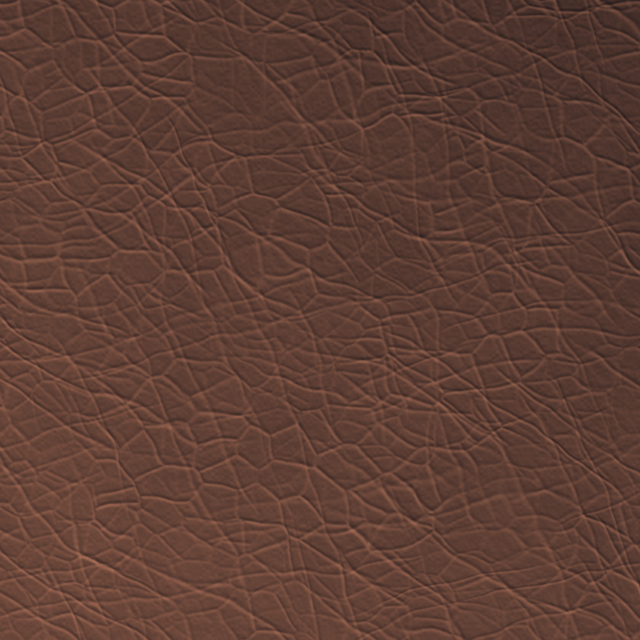
Write a Shadertoy shader that draws this texture.

```glsl
// Brown grained leather: crossing creases and pebbled cells under a raking light.

const vec3  BASE_COLOR    = vec3(0.371, 0.247, 0.206);
const vec3  TONE_TINT     = vec3(1.0, 0.63, 0.45);   // colour change per unit of tone
const vec2  TONE_GRADIENT = vec2(-0.064, -0.088);    // lighter towards the lower left
const vec2  LIGHT_DIR     = vec2(0.30, 0.95);
const float LIGHT_STEP    = 0.0018;
const float RELIEF_GAIN   = 0.178;
const float CREASE_GLOW   = 0.042;                   // worn, paler crease bottoms
const float MEAN_DEPTH    = 0.34;
const float CREASE_WIDTH  = 0.0032;
const float GRAIN_HEIGHT  = 0.30;
const float MOTTLE        = 0.024;

float hash(vec2 p) {
    return fract(sin(dot(p, vec2(127.1, 311.7))) * 43758.5453);
}

vec2 hash2(vec2 p) {
    return vec2(hash(p), hash(p + 57.3));
}

float noise(vec2 p) {
    vec2 i = floor(p), f = fract(p);
    f = f * f * (3.0 - 2.0 * f);
    return mix(mix(hash(i), hash(i + vec2(1, 0)), f.x),
               mix(hash(i + vec2(0, 1)), hash(i + vec2(1, 1)), f.x), f.y);
}

vec2 noise2(vec2 p) {
    return vec2(noise(p), noise(p + 31.7)) - 0.5;
}

vec2 rotate(vec2 p, float angle) {
    float c = cos(angle), s = sin(angle);
    return vec2(c * p.x + s * p.y, c * p.y - s * p.x);
}

// Distance to the nearest border between Voronoi cells
float cellBorder(vec2 p) {
    vec2 base = floor(p), f = fract(p);
    vec2 nearCell = vec2(0), nearPoint = vec2(0);
    float best = 9.0;
    for (int y = -1; y <= 1; y++)
    for (int x = -1; x <= 1; x++) {
        vec2 cell = vec2(x, y);
        vec2 r = cell + hash2(base + cell) - f;
        float d = dot(r, r);
        if (d < best) { best = d; nearCell = cell; nearPoint = r; }
    }
    float border = 9.0;
    for (int y = -2; y <= 2; y++)
    for (int x = -2; x <= 2; x++) {
        vec2 cell = nearCell + vec2(x, y);
        vec2 r = cell + hash2(base + cell) - f;
        vec2 across = r - nearPoint;
        if (dot(across, across) > 1e-4)
            border = min(border, dot(0.5 * (r + nearPoint), normalize(across)));
    }
    return border;
}

float groove(float d, float width) {
    return exp(-d * d / (width * width));
}

// Creases along cell borders, drawn out along one direction
float cellCreases(vec2 p, float angle, float scale, float seed) {
    vec2 q = rotate(p, angle) * scale * vec2(0.86, 1.10) + seed;
    float depth = mix(0.35, 1.0, smoothstep(0.25, 0.75, noise(p * 12.0 + seed)));
    return depth * groove(cellBorder(q) / scale, CREASE_WIDTH);
}

// Long, wandering, broken folds that run along one direction
float longFolds(vec2 p, float angle, float count, float seed) {
    vec2 q = rotate(p, angle);
    float t = q.y * count + 1.5 * noise(q * vec2(3.5, 4.5) + seed);
    float id = floor(t);
    float offset = 0.5 + 0.5 * (hash(vec2(id, seed)) - 0.5);
    float d = abs(fract(t) - offset) / count;
    float depth = smoothstep(0.36, 0.62, noise(vec2(q.x * 7.0 + seed, id * 7.3)));
    return depth * groove(d, CREASE_WIDTH);
}

float creaseDepth(vec2 p) {
    vec2 w = p + 0.028 * noise2(p * 8.0) + 0.009 * noise2(p * 30.0);
    float depth = 0.90 * cellCreases(w, -0.40, 17.0, 3.0);
    depth += 0.62 * cellCreases(w + 0.02 * noise2(p * 9.0 + 5.0), -0.15, 22.0, 19.0);
    depth += 0.85 * longFolds(w, -0.62, 15.0, 41.0);
    depth += 0.55 * longFolds(w, 0.25, 16.0, 67.0);
    depth += 0.65 * longFolds(w, -1.20, 18.0, 83.0);
    return depth;
}

float grain(vec2 p) {
    return GRAIN_HEIGHT * (noise(p * 80.0) + 0.9 * noise(p * 210.0));
}

void mainImage(out vec4 fragColor, in vec2 fragCoord) {
    vec2 p = fragCoord / iResolution.y;
    vec2 toLight = LIGHT_DIR * LIGHT_STEP;

    // Slope towards the light, from two height samples
    float depthAhead = creaseDepth(p + toLight);
    float depthBehind = creaseDepth(p - toLight);
    float slope = depthAhead - depthBehind + grain(p - toLight) - grain(p + toLight);
    float relief = slope / (1.0 + 0.35 * abs(slope));

    // Tone: broad light falloff, soft mottling, relief and worn creases
    float tone = dot(p - 0.5, TONE_GRADIENT);
    tone += MOTTLE * (noise(p * 14.0) - 0.5);
    tone += RELIEF_GAIN * relief;
    tone += CREASE_GLOW * (0.5 * (depthAhead + depthBehind) - MEAN_DEPTH);

    fragColor = vec4(BASE_COLOR + tone * TONE_TINT, 1.0);
}
```
